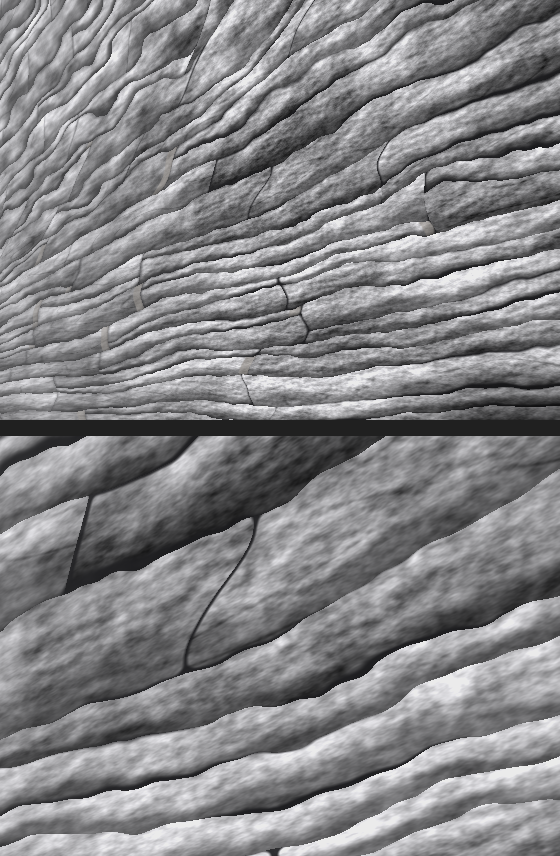
Top: the whole. Bottom: its middle third, enlarged.
This texture is drawn by a WebGL 1 fragment shader. Its source:

```glsl
precision highp float;
// Dry-stacked slate wall seen obliquely: courses fan out from a vanishing
// point left of the canvas. Each course is cut into slabs and thin wedges,
// shaded with gradient noise, broken dark joints, and a soft haze far away.
uniform vec2 u_resolution;

float hash(vec2 p) {
  return fract(sin(dot(p, vec2(127.1, 311.7))) * 43758.545);
}

float gradientDot(vec2 cell, vec2 offset) {
  float angle = 6.2832 * hash(cell);
  return dot(vec2(cos(angle), sin(angle)), offset);
}

float noise(vec2 p) {
  vec2 i = floor(p), f = fract(p);
  vec2 w = f * f * f * (f * (f * 6.0 - 15.0) + 10.0);
  vec2 e = vec2(1.0, 0.0);
  return mix(
    mix(gradientDot(i, f), gradientDot(i + e, f - e), w.x),
    mix(gradientDot(i + e.yx, f - e.yx), gradientDot(i + 1.0, f - 1.0), w.x),
    w.y);
}

float fbm(vec2 p, float gain) {
  float sum = 0.0, amp = 1.0;
  for (int i = 0; i < 5; i++) {
    sum += amp * noise(p);
    p = mat2(1.95, 0.25, -0.35, 1.95) * p + 11.3;
    amp *= gain;
  }
  return sum;
}

void main() {
  vec2 p = gl_FragCoord.xy / u_resolution.y;

  // Perspective: slope picks the course, inverse depth runs along it
  float depth = p.x + 0.51;
  float slope = p.y / depth;
  float along = 1.0 / depth;
  float stretch = sqrt(1.0 + slope * slope);
  float clarity = smoothstep(0.5, 1.2, depth);
  float rough = smoothstep(0.35, 1.1, slope);
  vec2 polar = vec2(log(depth * stretch), atan(slope));

  // Uneven courses, lumpier higher up
  float warp = 0.55 * noise(polar * vec2(3.5, 6.0) + 3.7)
             + (0.14 + 0.5 * rough) * noise(polar * vec2(11.0, 17.0))
             + 0.07 * noise(polar * vec2(40.0, 60.0));
  float v = 18.0 * log(1.0 + slope) + warp + 0.35;
  float row = floor(v);
  float rise = fract(v);

  // Slabs along the course, some split into two tapering wedges
  float slabLength = 0.45 + 0.25 * hash(vec2(row, 4.0)) - 0.15 * rough;
  float u = along / slabLength + 7.0 * hash(vec2(row, 9.0))
          + 0.06 * noise(polar * vec2(7.0, 16.0));
  vec2 id = vec2(floor(u), row);
  float run = fract(u);
  float height = (1.0 + slope) / 18.0 * depth / stretch;
  if (hash(id + 2.5) > 0.6) {
    float split = mix(0.25, 0.75, abs(run - step(0.5, hash(id + 3.1))));
    float upper = step(split, rise);
    float share = mix(split, 1.0 - split, upper);
    rise = (rise - split * upper) / share;
    height *= share;
    id.x += 50.0 * upper;
  }
  float tint = hash(id);

  // Distances to the slab edges in canvas units
  float width = slabLength * depth * depth * stretch;
  float bottom = rise * height;
  float top = height - bottom + 0.003 * depth;
  vec2 inset = vec2(min(run, 1.0 - run) * width, min(bottom, top));
  float corner = 0.010 * depth;
  float edge = corner - length(max(corner - inset, 0.0));

  // Streaky grain, and lumps that catch light from above
  vec2 q = polar * vec2(20.0, 50.0) + 40.0 * vec2(tint, hash(id + 7.0));
  float gain = mix(0.45, 0.72, clarity);
  float grain = fbm(q, gain);
  float relief = grain - fbm(q + vec2(-0.08, 0.25), gain);
  vec2 lumpPos = polar * vec2(13.0, 21.0) + 5.0 * tint;
  float lump = fbm(lumpPos, 0.5) - fbm(lumpPos + vec2(-0.2, 0.3), 0.5);
  float tone = 0.61 + 0.22 * (tint - 0.5) + 0.13 * grain + 0.15 * relief
             + (0.10 + 0.22 * rough) * lump
             + 0.10 * clarity * noise(polar * vec2(140.0, 170.0))
             + 0.28 * noise(polar * vec2(5.0, 9.0));

  // Lit upper edges, broad shaded undersides, cracks along the grain
  float lip = 0.36 + 0.4 * noise(polar * vec2(9.0, 14.0) + row);
  float underside = 1.0 - smoothstep(lip - 0.2, lip + 0.16, rise);
  tone += 0.11 * smoothstep(0.4, 0.9, rise);
  tone *= 1.0 - 0.36 * underside;
  float crack = 1.0 - smoothstep(0.0, 0.05, abs(noise(polar * vec2(7.0, 30.0) + tint * 9.0)));
  tone -= 0.10 * crack * smoothstep(0.5, 0.8, hash(id + 5.0));

  // A few slabs show a pale sawn end
  vec3 color = tone * vec3(0.995, 0.993, 1.01);
  float sawn = step(0.82, hash(id + 13.0)) * step(run, 0.5);
  float endFace = 1.0 - smoothstep(0.022, 0.027, run * width / depth);
  color = mix(color, vec3(0.60, 0.58, 0.56) + 0.1 * grain, 0.7 * sawn * endFace);

  // Joints open and close along each course, with shadow pooled beneath
  float soft = 1.5 / u_resolution.y + 0.004 * (1.0 - clarity);
  float open = smoothstep(-0.3, 0.5, noise(vec2(along * 6.0, row * 7.3 + id.x)));
  float gap = depth * (0.0075 * open - 0.0022);
  float joint = 1.0 - smoothstep(gap - soft, gap + soft + 0.001, edge);
  float pooled = 1.0 - smoothstep(0.0, 0.014 * depth, bottom);
  color *= 1.0 - 0.45 * pooled * (0.3 + 0.7 * open);
  color = mix(color, vec3(0.10, 0.10, 0.11), joint * mix(0.55, 0.9, clarity));

  // Distance haze and darker lower right corner
  color = mix(color, vec3(0.68, 0.68, 0.69), 0.27 * (1.0 - clarity));
  color *= 1.0 - 0.5 * smoothstep(0.35, 0.0, length((p - vec2(1.34, 0.0)) * vec2(0.6, 2.2)));
  gl_FragColor = vec4(clamp(color, 0.04, 0.92), 1.0);
}
```
